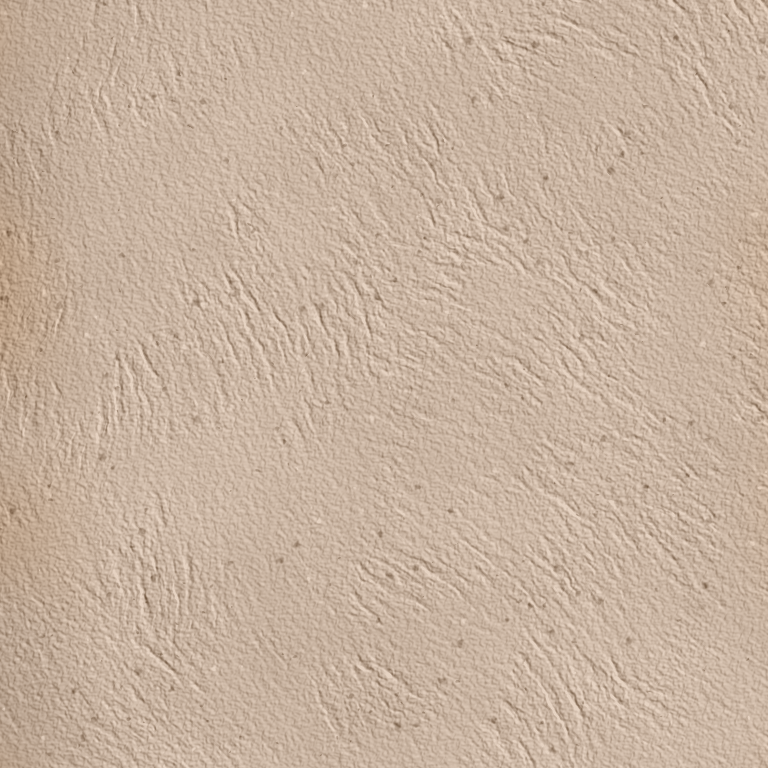
Write a Shadertoy shader that draws this texture.

```glsl
const vec3 SHADOW = vec3(0.65, 0.56, 0.48);
const vec3 LIGHT = vec3(0.83, 0.75, 0.68);
const vec3 WARM_TINT = vec3(0.99, 0.94, 0.87);
const vec2 LIGHT_DIR = vec2(0.80, 0.60);
const float BASE_TONE = 0.78;
const float RELIEF_STEP = 0.0014;     // half distance for slope sampling
const float SHADOW_GAIN = 1.3;
const float GRAIN_FREQ = 235.0;
const float GRAIN_DEPTH = 0.46;
const float LUMP_FREQ = 128.0;
const float LUMP_DEPTH = 0.50;
const float PATCH_FREQ = 6.0;         // trowel patches per canvas
const float PATCH_REACH = 1.2;
const float ANGLE_JITTER = 0.7;
const vec2 GROOVE_FREQ = vec2(15.0, 84.0);
const float GROOVE_DEPTH = 0.72;
const float PIT_FREQ = 34.0;
const float PIT_SHARE = 0.26;
const float PIT_DARKNESS = 0.85;
const mat2 GRAIN_TURN = mat2(0.82, 0.57, -0.57, 0.82);
const mat2 LUMP_TURN = mat2(0.91, -0.41, 0.41, 0.91);

vec2 hash22(vec2 p) {
    vec3 h = fract(p.xyx * vec3(0.1031, 0.1030, 0.0973));
    h += dot(h, h.yzx + 33.33);
    return fract((h.xx + h.yz) * h.zy);
}

float cornerSlope(vec2 cell, vec2 offset) {
    float a = 6.2832 * hash22(cell).x;
    return dot(vec2(cos(a), sin(a)), offset);
}

float gradientNoise(vec2 p) {
    vec2 i = floor(p), f = p - i;
    vec2 u = f * f * f * (f * (f * 6.0 - 15.0) + 10.0);
    vec2 e = vec2(1.0, 0.0);
    return mix(mix(cornerSlope(i, f), cornerSlope(i + e, f - e), u.x),
               mix(cornerSlope(i + e.yx, f - e.yx), cornerSlope(i + 1.0, f - 1.0), u.x), u.y);
}

// Upright strokes on the left, diagonal elsewhere, flatter low in the middle
float strokeAngle(vec2 p) {
    float upright = (1.0 - smoothstep(0.1, 0.55, p.x)) * smoothstep(0.18, 0.4, p.y);
    vec2 d = (p - vec2(0.58, 0.38)) / vec2(0.16, 0.13);
    return mix(-0.85, -1.5, upright) + 0.45 * exp(-dot(d, d));
}

// Overlapping trowel patches, each combed in its own direction
float grooves(vec2 p) {
    vec2 home = floor(p * PATCH_FREQ);
    float wobble = 0.006 * gradientNoise(p * 38.0) + 0.003 * gradientNoise(p * 95.0);
    float sum = 0.0, power = 0.0001;
    for (int y = -1; y <= 1; y++)
    for (int x = -1; x <= 1; x++) {
        vec2 cell = home + vec2(x, y);
        vec2 jitter = hash22(cell + 71.0);
        vec2 trait = hash22(cell + 137.0);
        vec2 centre = (cell + 0.2 + 0.6 * jitter) / PATCH_FREQ;
        vec2 d = p - centre;
        float reach = max(0.0, 1.0 - dot(d, d) * pow(PATCH_FREQ / PATCH_REACH, 2.0));
        float weight = reach * reach * reach;
        float a = strokeAngle(centre) + ANGLE_JITTER * (trait.x - 0.5);
        vec2 q = vec2(dot(d, vec2(cos(a), sin(a))), dot(d, vec2(-sin(a), cos(a))));
        q.y += wobble + (trait.y - 0.5) * 2.5 * q.x * q.x;
        float n = gradientNoise(q * GROOVE_FREQ + 50.0 * jitter);
        float fine = gradientNoise(q * GROOVE_FREQ * 1.75 + 90.0 * trait);
        float cut = smoothstep(0.02, 0.42, n) + 0.5 * smoothstep(0.0, 0.42, fine);
        sum += weight * cut * mix(0.5, 1.15, trait.y);
        power += weight * weight;
    }
    return sum / sqrt(power);
}

float roughness(vec2 p) {
    float n = gradientNoise(p * 5.0 + 3.7) + 0.7 * gradientNoise(p * 14.0 + 9.1);
    return mix(0.3, 1.2, smoothstep(-0.38, 0.32, n));
}

float height(vec2 p, float rough) {
    float lumps = gradientNoise(LUMP_TURN * p * LUMP_FREQ + 17.0);
    vec2 grit = GRAIN_TURN * p * GRAIN_FREQ + 0.5 * lumps;
    float surface = GRAIN_DEPTH * gradientNoise(grit) + LUMP_DEPTH * lumps;
    return surface * (0.8 + 0.3 * rough) - GROOVE_DEPTH * rough * grooves(p);
}

// Sparse ragged holes; a few pale grains come out negative
float pits(vec2 p, float rough) {
    p += 0.004 * vec2(gradientNoise(p * 130.0), gradientNoise(p * 130.0 + 41.0));
    vec2 home = floor(p * PIT_FREQ);
    float sum = 0.0;
    for (int y = -1; y <= 1; y++)
    for (int x = -1; x <= 1; x++) {
        vec2 cell = home + vec2(x, y);
        vec2 trait = hash22(cell + 211.0);
        float size = mix(0.0015, 0.0045, trait.y * trait.y);
        float dist = length(p - (cell + hash22(cell + 307.0)) / PIT_FREQ);
        float kind = step(trait.x, PIT_SHARE * rough) - 0.6 * step(0.92, trait.x);
        sum += kind * (1.0 - smoothstep(size * 0.4, size * 1.5, dist));
    }
    return sum;
}

void mainImage(out vec4 fragColor, in vec2 fragCoord) {
    vec2 p = fragCoord / iResolution.y;
    float rough = roughness(p);

    // Side light on the relief, shadows stronger than highlights
    vec2 stepAside = LIGHT_DIR * RELIEF_STEP;
    float relief = height(p - stepAside, rough) - height(p + stepAside, rough);
    relief = relief < 0.0 ? relief * SHADOW_GAIN : relief;

    // Broad shading and stains
    float cloud = gradientNoise(p * 3.0 + 5.3) + 0.5 * gradientNoise(p * 11.0 + 2.9);
    float leftShade = 1.0 - smoothstep(-0.08, 0.17, p.x);
    float tone = BASE_TONE + relief + 0.2 * cloud - 0.4 * leftShade;
    tone -= PIT_DARKNESS * pits(p, rough);

    float edge = leftShade + 0.5 * smoothstep(0.88, 1.05, p.x);
    float warmth = edge * smoothstep(-0.35, 0.4, gradientNoise(p * 4.0 + 21.0));
    vec3 plaster = mix(SHADOW, LIGHT, clamp(tone, -1.1, 1.4));
    fragColor = vec4(plaster * mix(vec3(1.0), WARM_TINT, min(warmth, 1.0)), 1.0);
}
```
